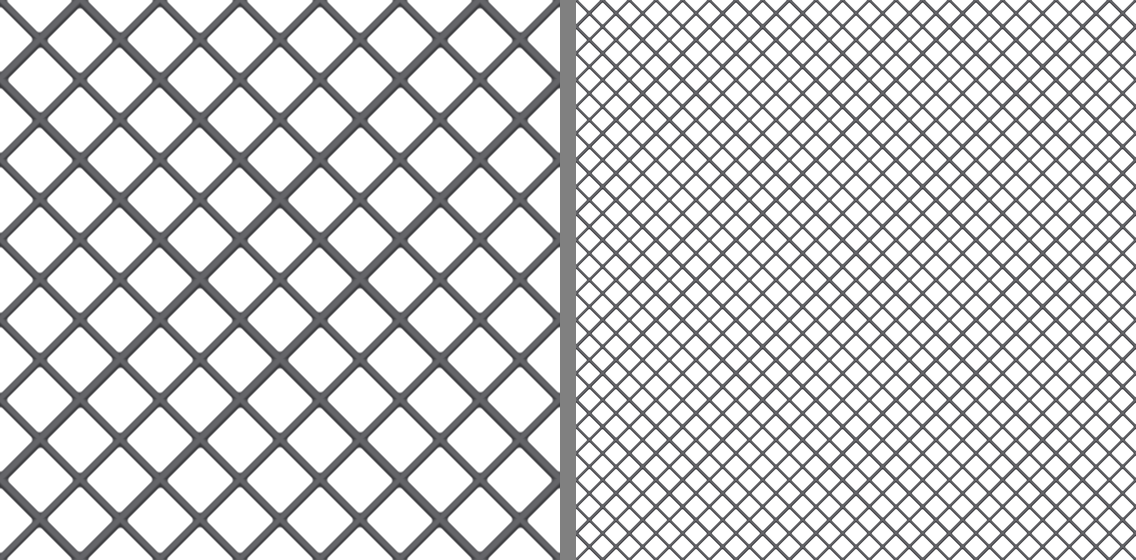
Left: one tile. Right: repeated 3 by 3.
Give the GLSL for this pattern, as a Shadertoy shader.

```glsl
#define REPEATS 7.0
#define THIN_HALF_WIDTH 0.069
#define THICK_HALF_WIDTH 0.083
#define WELD_RADIUS 0.08
#define EDGE_SOFTNESS 0.018
#define BACKGROUND vec3(1.0)
#define STEEL_DARK vec3(0.225, 0.225, 0.238)
#define STEEL_LIGHT vec3(0.395, 0.397, 0.412)

// Half width of a wire: the neighbours of every seventh wire are heavier
float wireHalfWidth(float index) {
    float m = mod(index, REPEATS);
    float ring = min(m, REPEATS - m);
    return abs(ring - 1.0) < 0.5 ? THICK_HALF_WIDTH : THIN_HALF_WIDTH;
}

// Brightness across a round wire, from lower edge (-1) to upper edge (1)
float wireShade(float across) {
    return smoothstep(-0.85, -0.1, across) * (1.0 - smoothstep(0.4, 1.6, across));
}

float smoothMin(float a, float b, float radius) {
    float h = max(radius - abs(a - b), 0.0) / radius;
    return min(a, b) - 0.25 * h * h * radius;
}

void mainImage(out vec4 fragColor, in vec2 fragCoord) {
    vec2 uv = fragCoord / iResolution.xy;

    // Diagonal axes: one unit is the spacing between parallel wires
    vec2 diagonal = REPEATS * vec2(uv.x + uv.y, uv.x - uv.y);
    vec2 index = floor(diagonal + 0.5);
    vec2 offset = (diagonal - index) * vec2(1.0, -1.0);
    vec2 halfWidth = vec2(wireHalfWidth(index.x), wireHalfWidth(index.y));

    // Both wire families, joined by small welds at the crossings
    vec2 wireDist = abs(offset) - halfWidth;
    float dist = smoothMin(wireDist.x, wireDist.y, WELD_RADIUS);

    // Lit from above; the brighter wire shows at a crossing
    vec2 across = offset / halfWidth;
    float shade = max(wireShade(across.x), wireShade(across.y));
    vec3 steel = mix(STEEL_DARK, STEEL_LIGHT, shade);

    // Soft edge, never narrower than a pixel
    float pixel = REPEATS * sqrt(2.0) / min(iResolution.x, iResolution.y);
    float edge = max(EDGE_SOFTNESS, 0.75 * pixel);
    float coverage = 1.0 - smoothstep(-edge, edge, dist);

    fragColor = vec4(mix(BACKGROUND, steel, coverage), 1.0);
}
```
